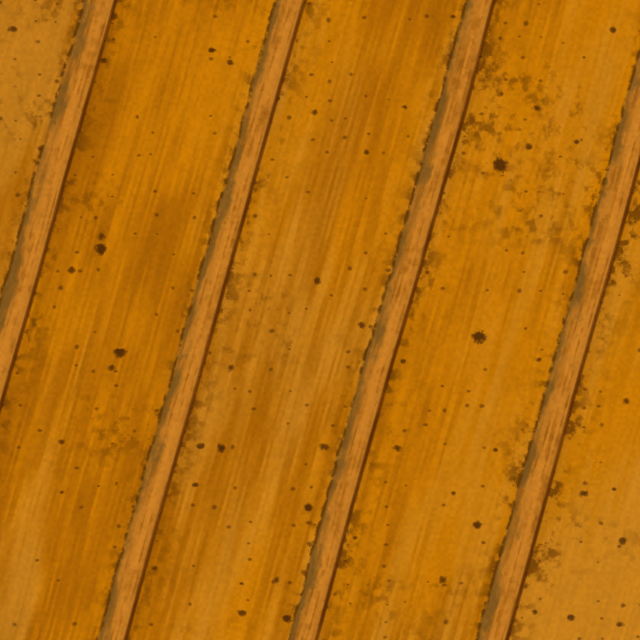
This texture is drawn by a Shadertoy shader. Its source:

```glsl
// Weathered amber boards split by slanted raised ribs. Sheared coordinates
// repeat the rib profile; value noise adds grain, bleaching and grime, and
// jittered grids scatter dark specks over the boards.

const float SLANT = 0.281;       // horizontal shift per unit of height
const float PERIOD = 0.2965;     // horizontal distance between ribs
const float OFFSET = 0.196;      // right edge of a rib on the bottom side
const float RIB_WIDTH = 0.046;
const float CREASE = 0.0036;     // half width of the dark line beside a rib
const float WOBBLE = 0.006;

const vec3 AMBER = vec3(0.775, 0.465, 0.015);
const vec3 DEEP = vec3(0.67, 0.385, 0.015);
const vec3 PALE = vec3(0.77, 0.50, 0.13);
const vec3 RIB_TAN = vec3(0.74, 0.46, 0.13);
const vec3 RIB_BROWN = vec3(0.60, 0.35, 0.07);
const vec3 RIB_GREY = vec3(0.45, 0.31, 0.11);
const vec3 CREASE_BROWN = vec3(0.34, 0.16, 0.01);
const vec3 GRIME = vec3(0.43, 0.24, 0.02);
const vec3 SPECK = vec3(0.27, 0.14, 0.03);

float hash(vec2 p) {
    vec3 q = fract(p.xyx * vec3(0.1031, 0.1030, 0.0973));
    q += dot(q, q.yzx + 33.33);
    return fract((q.x + q.y) * q.z);
}

float noise(vec2 p) {
    vec2 i = floor(p), f = fract(p);
    f = f * f * (3.0 - 2.0 * f);
    return mix(mix(hash(i), hash(i + vec2(1, 0)), f.x),
               mix(hash(i + vec2(0, 1)), hash(i + vec2(1, 1)), f.x), f.y);
}

float fbm(vec2 p) {
    float sum = 0.0, amp = 0.533;
    for (int i = 0; i < 4; i++) {
        sum += amp * noise(p);
        p = p * 2.03 + 17.3;
        amp *= 0.5;
    }
    return sum;
}

// One ragged speck in some cells of a grid; share is the fraction filled.
float specks(vec2 p, float cells, float radius, float share, float px) {
    vec2 g = p * cells, id = floor(g) + cells * 3.7;
    vec2 center = 0.3 + 0.4 * vec2(hash(id + 5.1), hash(id + 9.7));
    vec2 off = (fract(g) - center) / cells;
    off.y *= 1.0 + 0.5 * hash(id + 2.3);
    float size = radius * mix(0.45, 1.0, hash(id + 13.9));
    float dist = length(off) + size * 0.9 * (fbm(p * 170.0) - 0.5);
    float blot = 1.0 - smoothstep(size * 0.55 - px, size + px, dist);
    return blot * step(hash(id), share);
}

void mainImage(out vec4 fragColor, in vec2 fragCoord) {
    vec2 p = fragCoord / iResolution.xy;
    float px = 1.0 / iResolution.y;

    // Distances to the right of one rib (d) and left of the next rib's edge (r)
    float u = p.x - SLANT * p.y + WOBBLE * (noise(p * 5.0) - 0.5);
    float s = (u - OFFSET) / PERIOD;
    float board = floor(s);
    float d = fract(s) * PERIOD;
    float r = PERIOD - d;
    vec2 along = vec2(u, p.y);
    float fine = fbm(p * 95.0);
    float grain = 0.6 * noise(along * vec2(210.0, 14.0))
                + 0.4 * noise(along * vec2(65.0, 5.0) + 31.0);

    // Boards: deeper on the left, bleached on the outer ones
    float tone = fbm(along * vec2(9.0, 3.5) + 4.0) + 0.13 * board + 0.35 * (grain - 0.5);
    vec3 col = mix(DEEP, AMBER, smoothstep(0.2, 0.65, tone));
    float outer = smoothstep(1.0, 2.0, abs(board));
    float bleach = fbm(along * vec2(13.0, 2.5) + 40.0) + 0.3 * outer
                 + 0.15 * (0.4 - p.y) + 0.3 * (grain - 0.5);
    col = mix(col, PALE, 0.75 * smoothstep(0.48, 0.85, bleach));
    col *= 0.96 + 0.08 * grain;

    // Grime gathers along the ribs and in loose patches
    float width = RIB_WIDTH * (0.92 + 0.16 * hash(vec2(board, 7.0)))
                + 0.006 * (fbm(p * 38.0) - 0.5);
    float gap = max(r - width, 0.0);
    float patches = smoothstep(0.5, 0.75, fbm(p * 6.0 + 21.0));
    float reach = 0.75 * exp(-d / 0.025) + 0.8 * exp(-gap / 0.012) + 0.45 * patches;
    float dirt = smoothstep(0.46, 0.72, 0.6 * fine + 0.4 * fbm(p * 30.0 + 8.0));
    col = mix(col, GRIME, min(0.85, 1.1 * dirt * reach + 0.22 * exp(-d / 0.012)));

    // Specks from large and sparse to small and many
    float spots = 0.85 * specks(p + 0.03, 7.0, 0.014, 0.2, px);
    spots = max(spots, 0.75 * specks(p, 15.0, 0.008, 0.22, px));
    spots = max(spots, 0.5 * specks(p + 0.41, 33.0, 0.0045, 0.28, px));
    col = mix(col, SPECK, spots);

    // Rib: tan face with streaks, greyed and ragged toward its left side
    float across = r / width;
    float streak = noise(along * vec2(260.0, 22.0) + 60.0);
    vec3 rib = mix(RIB_BROWN, RIB_TAN, smoothstep(0.1, 0.6, streak * 0.5 + fine * 0.5));
    rib *= 1.0 + 0.07 * smoothstep(0.3, 0.0, abs(across - 0.4));
    float worn = across + 0.7 * (fbm(along * vec2(60.0, 18.0)) - 0.5) + 0.3 * (fine - 0.5);
    rib = mix(rib, RIB_GREY, 0.8 * smoothstep(0.6, 0.95, worn));
    col = mix(col, rib, 1.0 - smoothstep(-0.0015 - px, 0.0015 + px, r - width));

    // Broken dark seam on the left, firm crease on the right
    float seam = 1.0 - smoothstep(0.0, 0.0045, abs(r - width));
    col = mix(col, GRIME * 0.85, seam * smoothstep(0.3, 0.6, fine) * 0.8);
    float crease = 1.0 - smoothstep(0.0008, CREASE + px, min(d, r));
    col = mix(col, CREASE_BROWN, crease * (0.65 + 0.3 * noise(p * 24.0)));

    // Fine surface mottling
    col *= 0.97 + 0.07 * (noise(p * 210.0) - 0.1);
    fragColor = vec4(clamp(col, 0.0, 1.0), 1.0);
}
```
